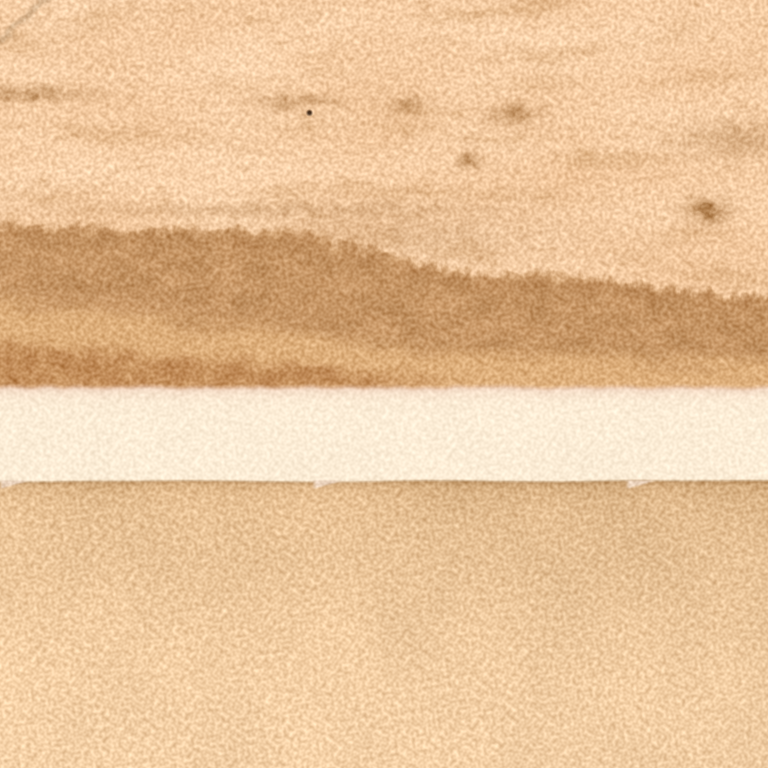
Give the GLSL for this texture, as a three.js fragment shader.

```glsl
// Stained, grainy paper with brown wash bands above a pale strip and a plain tan sheet.
varying vec2 vUv;

vec2 gradientAt(vec2 cell) {
  vec3 p = fract(cell.xyx * vec3(0.1031, 0.1030, 0.0973));
  p += dot(p, p.yzx + 33.33);
  float angle = 6.2832 * fract((p.x + p.y) * p.z);
  return vec2(cos(angle), sin(angle));
}

// Gradient noise, roughly -0.7 to 0.7
float noise(vec2 p) {
  vec2 i = floor(p), f = fract(p);
  vec2 u = f * f * f * (f * (f * 6.0 - 15.0) + 10.0);
  float a = dot(gradientAt(i), f);
  float b = dot(gradientAt(i + vec2(1, 0)), f - vec2(1, 0));
  float c = dot(gradientAt(i + vec2(0, 1)), f - vec2(0, 1));
  float d = dot(gradientAt(i + vec2(1, 1)), f - vec2(1, 1));
  return mix(mix(a, b, u.x), mix(c, d, u.x), u.y);
}

float fbm(vec2 p) {
  float sum = 0.0, gain = 0.6;
  for (int i = 0; i < 4; i++) {
    sum += gain * noise(p);
    p = p * 2.03 + 17.3;
    gain *= 0.5;
  }
  return sum;
}

// Soft elliptical stain
float stain(vec2 p, vec2 center, vec2 radius) {
  vec2 d = (p - center) / radius;
  return exp(-dot(d, d));
}

vec3 stainedPaper(vec2 uv) {
  float x = uv.x;
  vec2 p = uv + 0.016 * vec2(fbm(uv * 40.0), fbm(uv * 40.0 + 80.0));

  // Mottled ground with horizontal streaks
  vec3 color = mix(vec3(0.94, 0.77, 0.60), vec3(0.985, 0.84, 0.69), 0.5 + 1.1 * fbm(uv * vec2(5, 11)));
  float streaks = smoothstep(0.0, 0.5, fbm(p * vec2(5, 26) + 4.0));
  float flecks = smoothstep(0.12, 0.6, fbm(uv * vec2(26, 48) + 9.0));
  color = mix(color, vec3(0.80, 0.61, 0.41), 0.42 * streaks + 0.42 * flecks);

  // Individual stains
  float marks = 0.85 * stain(p, vec2(0.92, 0.726), vec2(0.024, 0.014));
  marks += 0.6 * stain(p, vec2(0.612, 0.79), vec2(0.012, 0.012));
  marks += 0.5 * stain(p, vec2(0.04, 0.878), vec2(0.07, 0.009));
  marks += 0.45 * stain(p, vec2(0.385, 0.867), vec2(0.05, 0.009));
  marks += 0.5 * stain(p, vec2(0.532, 0.862), vec2(0.025, 0.010));
  marks += 0.5 * stain(p, vec2(0.67, 0.851), vec2(0.032, 0.013));
  marks += 0.35 * stain(p, vec2(0.96, 0.818), vec2(0.075, 0.023));
  marks += 0.25 * stain(p, vec2(0.36, 0.728), vec2(0.25, 0.008));
  marks += 0.22 * stain(p, vec2(0.52, 0.695), vec2(0.2, 0.03));
  marks *= 1.0 + 1.2 * fbm(uv * 55.0 + 7.0);
  color = mix(color, vec3(0.64, 0.44, 0.24), clamp(marks, 0.0, 0.85));

  // Warm tint below the upper wash edge
  float top = 0.705 - 0.03 * x - 0.044 * smoothstep(0.36, 0.64, x) - 0.022 * smoothstep(0.7, 1.0, x);
  float depth = top - uv.y + 0.02 * fbm(uv * vec2(45, 32)) + 0.006 * noise(uv * 125.0);
  float wash = smoothstep(-0.010, 0.010, depth);
  color = mix(color, vec3(0.865, 0.68, 0.475), 0.95 * wash);

  // Main brown band, blotchy, with a broken darker rim
  float bottom = 0.609 - 0.14 * x + 0.06 * x * x + 0.03 * fbm(uv * vec2(10, 30) + 31.0);
  float band = wash * smoothstep(-0.018, 0.018, uv.y - bottom);
  vec3 brown = vec3(0.775, 0.585, 0.395) + 0.10 * fbm(uv * vec2(22, 34) + 3.0);
  color = mix(color, brown, band);
  float rim = wash * exp(-max(depth, 0.0) * 75.0) * clamp(0.6 + 1.8 * fbm(uv * vec2(24, 30) + 61.0), 0.0, 1.0);
  color = mix(color, vec3(0.67, 0.46, 0.27), 0.75 * rim);

  // Lower band thinning out to the right
  float lowerTop = 0.555 - 0.075 * x + 0.024 * fbm(uv * vec2(22, 34) + 53.0);
  float lower = smoothstep(-0.010, 0.012, lowerTop - uv.y) * (1.0 - smoothstep(0.42, 0.64, x));
  color = mix(color, vec3(0.735, 0.52, 0.32), lower * clamp(0.75 + 0.9 * fbm(uv * 30.0), 0.0, 1.0));

  // Dark speck and faint corner crease
  color = mix(color, vec3(0.25, 0.16, 0.09), 1.0 - smoothstep(0.001, 0.0055, distance(uv, vec2(0.403, 0.853))));
  float crease = exp(-pow((p.y - p.x - 0.945) / 0.008, 2.0));
  return mix(color, vec3(0.66, 0.54, 0.40), 0.4 * crease);
}

vec3 tanSheet(vec2 uv) {
  vec3 color = mix(vec3(0.915, 0.765, 0.59), vec3(0.95, 0.81, 0.645), smoothstep(0.38, 0.0, uv.y));
  color += 0.07 * fbm(uv * vec2(6, 5) + 12.0) + 0.03 * (0.5 - uv.x);
  return color - vec3(0.07, 0.08, 0.09) * exp(-max(0.374 - uv.y, 0.0) * 45.0);
}

void main() {
  vec2 uv = vUv;
  float stripTop = 0.496 + 0.003 * noise(uv * vec2(45, 1));
  float stripBottom = 0.3735 + 0.002 * noise(vec2(uv.x * 7.0, 2.5));

  // Pale strip between the two sheets, pinkish along its upper edge
  vec3 strip = vec3(0.99, 0.93, 0.84) + 0.02 * fbm(uv * 14.0);
  strip = mix(strip, vec3(0.91, 0.76, 0.68), 0.75 * exp(-abs(uv.y - stripTop) * 130.0));
  vec3 sheet = tanSheet(uv);
  sheet -= vec3(0.15, 0.16, 0.16) * exp(-abs(uv.y - stripBottom) * 300.0);
  vec3 color = mix(sheet, strip, smoothstep(-0.003, 0.003, uv.y - stripBottom));
  color = mix(color, stainedPaper(uv), smoothstep(-0.005, 0.005, uv.y - stripTop));

  // Torn slivers hanging from the strip
  for (int i = 0; i < 3; i++) {
    vec2 q = uv - vec2(0.408 * float(i), 0.363);
    float body = smoothstep(-0.002, 0.003, q.y - 0.28 * q.x) * smoothstep(0.014, 0.009, q.y);
    float span = smoothstep(-0.003, 0.005, q.x) * smoothstep(0.042, 0.026, q.x);
    color = mix(color, vec3(0.93, 0.84, 0.76), 0.9 * body * span);
  }

  // Paper grain on rotated axes, weaker on the pale strip
  float onStrip = smoothstep(0.37, 0.378, uv.y) * smoothstep(0.5, 0.492, uv.y);
  vec2 g = mat2(0.8, 0.6, -0.6, 0.8) * uv;
  float grain = noise(g * 211.0) + 0.7 * noise(g.yx * 131.0 + 41.0);
  color += grain * mix(0.125, 0.065, onStrip) * vec3(0.85, 1.0, 1.1);
  gl_FragColor = vec4(clamp(color, 0.0, 1.0), 1.0);
}
```
